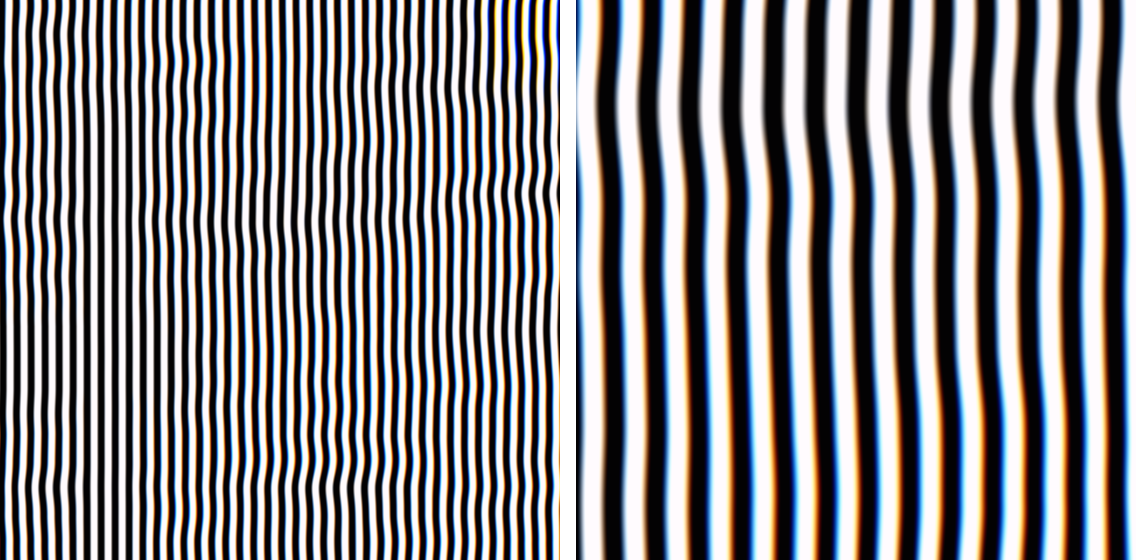
Left, the full canvas; right, a detail of the centre.
Give the GLSL for this pattern, as a Shadertoy shader.

```glsl
// Forty upright black and white stripes that waver sideways like a bent signal.
// Smooth noise and soft folds push each stripe; red and blue are pushed by
// different amounts, which leaves thin coloured fringes outside a calm zone.

#define STRIPES 40.0     // repeats across
#define PHASE 0.66       // centre of the first white stripe, in periods
#define WHITE_WIDTH 0.51 // white share of one period
#define SOFTNESS 0.105   // half width of the edge blur, in periods
#define WOBBLE 0.19      // sideways noise, in periods
#define FOLD 0.11        // depth of the folds, in periods
#define SPLIT 0.042      // red and blue separation, in periods
#define INK vec3(0.012, 0.008, 0.010)
#define PAPER vec3(1.0, 0.985, 0.995)

float hash(vec2 p) {
    return fract(sin(dot(p, vec2(127.1, 311.7))) * 43758.5453);
}

// Smooth value noise from -1 to 1
float noise(vec2 p) {
    vec2 cell = floor(p);
    vec2 f = fract(p);
    f = f * f * (3.0 - 2.0 * f);
    float low = mix(hash(cell), hash(cell + vec2(1.0, 0.0)), f.x);
    float high = mix(hash(cell + vec2(0.0, 1.0)), hash(cell + vec2(1.0)), f.x);
    return 2.0 * mix(low, high, f.y) - 1.0;
}

float bump(float d, float width) {
    return exp(-d * d / (width * width));
}

// 1 where the stripes run straight: a tall column and a wide band
float calmZone(vec2 p) {
    float column = bump(p.x - 0.195, 0.065) * smoothstep(0.92, 0.72, p.y);
    float band = bump(p.y - 0.36, 0.12) * smoothstep(0.48, 0.25, p.x);
    return clamp(1.25 * max(column, band), 0.0, 1.0);
}

// Two folds that cross the canvas and climb at the right
float folds(vec2 p) {
    float climb = 0.06 * smoothstep(0.68, 0.9, p.x);
    float upper = bump(p.y - 0.60 - climb, 0.035);
    float lower = bump(p.y - 0.13 + 0.5 * climb, 0.025);
    return upper + 0.6 * lower;
}

// Sideways push of the stripes, in periods
float sway(vec2 p) {
    float broad = noise(vec2(p.x * 5.0, p.y * 11.0) + 3.7);
    float fine = noise(vec2(p.x * 8.0, p.y * 21.0) + 17.3);
    float lean = 0.08 * smoothstep(0.62, 0.54, p.y) - 0.04;
    return WOBBLE * (0.5 * broad + 0.5 * fine) + lean - FOLD * folds(p);
}

// Signed colour separation; it turns over in the folds and the upper right
float fringe(vec2 p, float push) {
    float drift = 0.35 * noise(p * vec2(8.0, 7.0) + 41.0);
    float corner = smoothstep(0.78, 0.95, p.x) * smoothstep(0.78, 0.95, p.y);
    return SPLIT * clamp(0.9 + drift + 5.0 * push - 4.0 * corner, -2.6, 1.4);
}

// White coverage at a position counted in periods
float stripe(float u, float blur) {
    float d = abs(fract(u - PHASE + 0.5) - 0.5);
    return 1.0 - smoothstep(-blur, blur, d - 0.5 * WHITE_WIDTH);
}

void mainImage(out vec4 fragColor, in vec2 fragCoord) {
    vec2 p = fragCoord / iResolution.xy;
    float blur = max(SOFTNESS, 0.75 * STRIPES / iResolution.x);

    // Displacement and separation fade inside the calm zone
    float calm = calmZone(p);
    float push = sway(p);
    float split = fringe(p, push) * (1.0 - 0.93 * calm);
    push = mix(push, 0.07, 0.92 * calm);

    // Each channel reads its own shifted stripe
    float u = p.x * STRIPES - push;
    float redShift = max(split, 0.3 * split);
    vec3 light = vec3(stripe(u - redShift, blur),
                      stripe(u, blur),
                      stripe(u + split, blur));

    fragColor = vec4(mix(INK, PAPER, light), 1.0);
}
```
